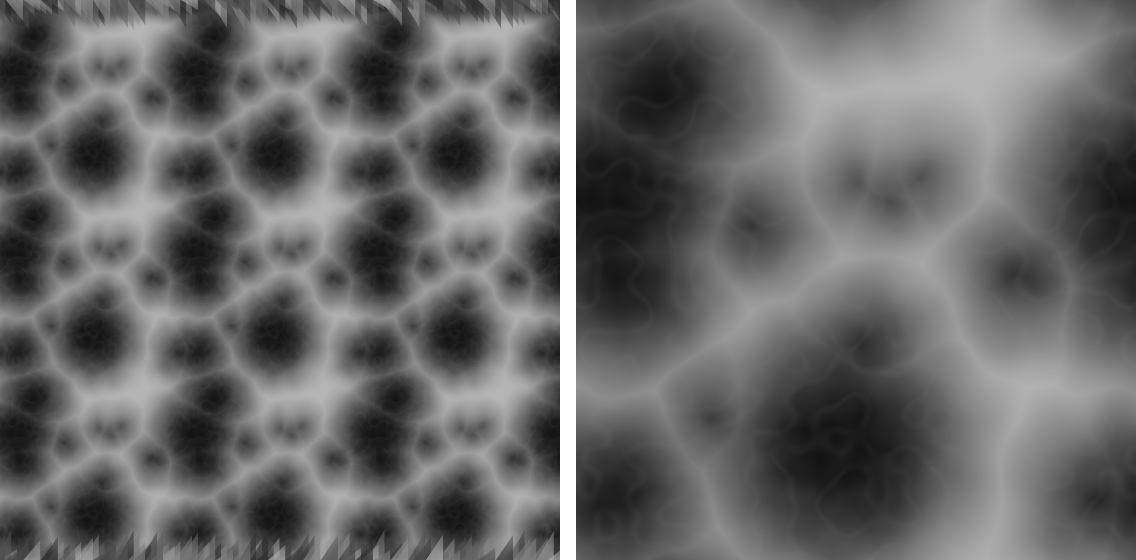
Left: the whole. Right: its middle third, enlarged.
Write a Shadertoy shader that draws this texture.

```glsl
// Soft grey cellular relief: dark basins parted by pale creased ridges,
// built from a wrapped weighted distance field that repeats about 3.1 times
// each way, mottled by periodic gradient noise, with jagged top and bottom edges.

const float REPEATS = 3.097;
const float TOOTH_COLUMNS = 32.0;
const float BASIN_TONE = 0.09;
const float RIDGE_TONE = 0.71;

// Basins of one tile: centre (y runs downward) and floor height
const int BASIN_COUNT = 13;
const vec3 BASINS[BASIN_COUNT] = vec3[](
    vec3(0.52, 0.86, 0.00), vec3(0.56, 0.68, 0.12), vec3(0.29, 0.80, 0.15),
    vec3(0.09, 0.40, 0.00), vec3(0.11, 0.54, 0.05), vec3(0.18, 0.21, 0.04),
    vec3(0.10, 0.95, 0.07), vec3(0.00, 0.95, 0.11), vec3(0.61, 0.39, 0.17),
    vec3(0.55, 0.37, 0.18), vec3(0.67, 0.37, 0.18), vec3(0.86, 0.54, 0.13),
    vec3(0.36, 0.45, 0.14));

float hash(vec2 p) {
    vec3 q = fract(vec3(p.xyx) * 0.1031);
    q += dot(q, q.yzx + 33.33);
    return fract((q.x + q.y) * q.z);
}

// Slope contribution of one lattice corner, wrapped to the period
float cornerSlope(vec2 cell, vec2 offset, float period) {
    float angle = 6.2832 * hash(mod(cell, period) + 7.0);
    return dot(vec2(cos(angle), sin(angle)), offset);
}

// Gradient noise that repeats over one tile
float tileNoise(vec2 tile, float period) {
    vec2 p = tile * period;
    vec2 cell = floor(p);
    vec2 f = p - cell;
    vec2 u = f * f * f * (f * (f * 6.0 - 15.0) + 10.0);
    vec2 e = vec2(1.0, 0.0);
    float low = mix(cornerSlope(cell, f, period),
                    cornerSlope(cell + e.xy, f - e.xy, period), u.x);
    float high = mix(cornerSlope(cell + e.yx, f - e.yx, period),
                     cornerSlope(cell + e.xx, f - e.xx, period), u.x);
    return mix(low, high, u.y);
}

// Height above the nearest basin floor; creases form where basins meet
float basinHeight(vec2 tile) {
    float height = 1.0;
    for (int i = 0; i < BASIN_COUNT; i++) {
        vec2 d = tile - BASINS[i].xy;
        d -= round(d);
        height = min(height, length(d) + BASINS[i].z);
    }
    return height;
}

float reliefTone(vec2 tile) {
    vec2 warp = vec2(tileNoise(tile, 9.0), tileNoise(tile.yx, 11.0));
    float height = basinHeight(tile + 0.025 * warp);
    float tone = mix(BASIN_TONE, RIDGE_TONE, smoothstep(0.04, 0.38, height));
    // Faint veins and mottling that fade toward the ridges
    float vein = 1.0 - smoothstep(0.0, 0.16, abs(tileNoise(tile, 14.0)));
    float mottle = tileNoise(tile, 26.0);
    float depth = 1.0 - smoothstep(0.10, 0.30, height);
    return tone + depth * (0.025 * vein + 0.035 * mottle);
}

// Slanted teeth along one edge; edgeDist is measured inward from that edge
float addTeeth(float tone, float x, float edgeDist, float seed, float pixel) {
    for (int layer = 0; layer < 3; layer++) {
        float column = x * TOOTH_COLUMNS + float(layer) / 3.0;
        vec2 id = vec2(floor(column), seed + float(layer) * 17.0);
        float f = fract(column);
        float reach = mix(0.018, 0.056, hash(id));
        float slant = smoothstep(-pixel, pixel, f * reach - edgeDist);
        float side = smoothstep(0.0, pixel * TOOTH_COLUMNS, 1.0 - f);
        float shade = mix(0.14, 0.68, hash(id + 41.0));
        float fade = 1.0 - 0.5 * clamp(edgeDist / reach, 0.0, 1.0);
        tone = mix(tone, shade, 0.75 * slant * side * fade);
    }
    return tone;
}

void mainImage(out vec4 fragColor, in vec2 fragCoord) {
    vec2 uv = fragCoord / iResolution.xy;
    float pixel = 1.0 / iResolution.y;
    float top = 1.0 - uv.y;
    float tone = reliefTone(fract(vec2(uv.x, top) * REPEATS));

    // Darkened borders, then the teeth over them
    tone *= mix(0.45, 1.0, smoothstep(0.0, 0.05, top));
    tone *= mix(0.80, 1.0, smoothstep(0.0, 0.04, uv.y));
    tone = addTeeth(tone, uv.x, top, 3.0, pixel);
    tone = addTeeth(tone, uv.x, uv.y, 71.0, pixel);

    fragColor = vec4(vec3(tone), 1.0);
}
```
